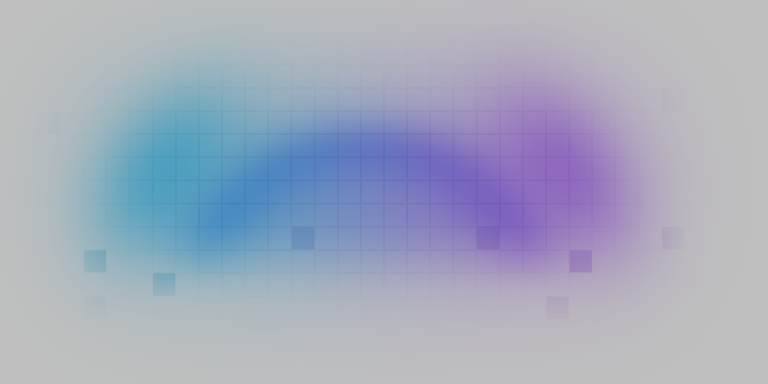
Write a WebGL 1 fragment shader that draws this background.

```glsl
precision highp float;
// A soft arch of light running from blue to violet between a teal and a purple
// glow, over pale grey. Gaussian falloffs build the light; a faint square grid
// with a few tinted tiles lies on top.

uniform vec2 u_resolution;

// Lengths are in canvas heights, measured from the canvas centre.
const vec3 PAPER  = vec3(0.75, 0.75, 0.75);
const vec3 TEAL   = vec3(0.25, 0.61, 0.75);
const vec3 PURPLE = vec3(0.54, 0.37, 0.75);
const vec3 BLUE   = vec3(0.26, 0.54, 0.76);
const vec3 VIOLET = vec3(0.48, 0.36, 0.75);

const float AXIS_X = -0.05;              // mirror axis of the light
const float HALO_Y = 0.031;
const vec2 HALO_RADII = vec2(0.70, 0.286);
const float HALO_STRENGTH = 0.6;

const float ARCH_Y = -0.203;
const vec2 ARCH_RADII = vec2(0.404, 0.307);
const float ARCH_WIDTH = 0.10;
const float ARCH_STRENGTH = 0.9;
const float ARCH_FILL = 0.5;             // light left under the arch
const vec2 FOOT_FADE = vec2(-0.281, -0.047);

const vec2 GLOW_OFFSET = vec2(0.52, 0.052);
const vec2 GLOW_RADII = vec2(0.156, 0.20);
const float GLOW_LEAN = 0.35;
const float GLOW_STRENGTH = 0.8;

const float CELL = 0.06024;
const float LINE_WIDTH = 0.001;
const float LINE_INK = 0.03;
const float TILE_INK = 0.34;
const float FIRST_TILE_ROW = 2.0;        // rows count downward from the centre
const vec4 TILE_START = vec4(-4.0, -13.0, -10.0, -13.0);
const vec4 TILE_STEP = vec4(8.0, 21.0, 23.0, 20.0);

float gauss(vec2 q) {
  return exp(-dot(q, q));
}

// Wide, flat-sided haze.
float haloLight(vec2 p) {
  vec2 q = (p - vec2(AXIS_X, HALO_Y)) / HALO_RADII;
  return HALO_STRENGTH * exp(-pow(abs(q.x), 4.0) - q.y * q.y);
}

// Elliptic band, soft outside, partly filled inside, fading at its feet.
float archLight(vec2 p) {
  vec2 q = (p - vec2(AXIS_X, ARCH_Y)) / ARCH_RADII;
  float d = (length(q) - 1.0) * 0.5 * (ARCH_RADII.x + ARCH_RADII.y);
  float band = exp(-d * d / (ARCH_WIDTH * ARCH_WIDTH));
  float inside = step(d, 0.0);
  band = mix(band, 1.0, ARCH_FILL * inside);
  return ARCH_STRENGTH * band * smoothstep(FOOT_FADE.x, FOOT_FADE.y, p.y);
}

// Mirrored pair of glows, leaning toward the axis.
float sideGlow(vec2 p) {
  vec2 q = vec2(abs(p.x - AXIS_X), p.y) - GLOW_OFFSET;
  q.x += GLOW_LEAN * q.y;
  return GLOW_STRENGTH * gauss(q / GLOW_RADII);
}

// 1 on tinted cells: each row repeats with its own start and step.
float tileMask(vec2 cell) {
  float lit = 0.0;
  for (int i = 0; i < 4; i++) {
    float inRow = 1.0 - step(0.5, abs(cell.y - FIRST_TILE_ROW - float(i)));
    float column = cell.x - TILE_START[i];
    float onStep = 1.0 - step(0.5, mod(column + 0.25, TILE_STEP[i]));
    lit += inRow * onStep * step(-0.5, column);
  }
  // sparse diagonal repeat in two upper rows
  float upper = 1.0 - step(0.75, abs(cell.y + 3.5));
  float diagonal = mod(cell.x - 27.0 * cell.y - 11.75, 54.0);
  return lit + upper * (1.0 - step(0.5, diagonal));
}

void main() {
  float pixel = 1.0 / u_resolution.y;
  vec2 p = (gl_FragCoord.xy - 0.5 * u_resolution) * pixel;

  // Light coverage
  float halo = haloLight(p);
  float arch = archLight(p);
  float light = 1.0 - (1.0 - halo) * (1.0 - arch) * (1.0 - sideGlow(p));

  // Hue across the canvas
  float ramp = smoothstep(-0.52, 0.42, p.x);
  vec3 hue = mix(mix(TEAL, PURPLE, ramp), mix(BLUE, VIOLET, ramp), arch);
  vec3 color = mix(PAPER, hue, light);

  // Tiles and grid lines
  vec2 grid = vec2(p.x, -p.y) / CELL + vec2(0.0, 0.5);
  vec2 toLine = abs(fract(grid + 0.5) - 0.5) * CELL;
  float edge = min(toLine.x, toLine.y);
  float tile = tileMask(floor(grid)) * smoothstep(0.0, pixel, edge);
  color = mix(color, hue * 0.9, TILE_INK * tile * smoothstep(0.0, 0.4, light));
  float line = 1.0 - smoothstep(LINE_WIDTH, LINE_WIDTH + pixel, edge);
  color -= LINE_INK * line * smoothstep(0.0, 0.6, halo);

  gl_FragColor = vec4(color, 1.0);
}
```
